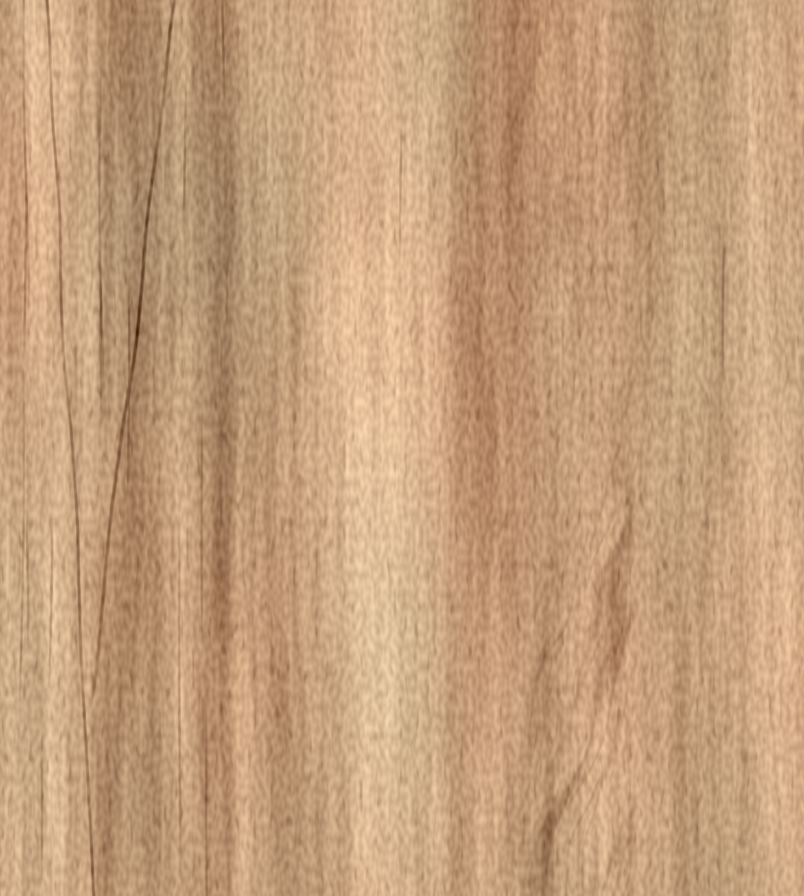
Give the GLSL for this texture, as a Shadertoy shader.

```glsl
#define WOOD_MEAN vec3(0.757, 0.612, 0.472)
#define TONE_AXIS vec3(1.0, 1.04, 0.94)
#define RED_SHIFT vec3(0.022, -0.012, -0.016)
#define BROAD_CONTRAST 0.105
#define STRIPE_CONTRAST 0.075
#define FIBRE_CONTRAST 0.075
#define FLECK_CONTRAST 0.115
#define PORE_DEPTH 0.075
#define FIGURE_DEPTH 0.17
#define CRACK_DEPTH 0.26
#define HAIRLINES 16
#define SEAM_X 0.708

float hash(vec2 c) {
    vec3 a = fract(c.xyx * vec3(0.1031, 0.1030, 0.0973));
    a += dot(a, a.yzx + 33.33);
    return fract((a.x + a.y) * a.z);
}

float cornerSlope(vec2 cell, vec2 offset) {
    float angle = 6.2832 * hash(cell);
    return dot(vec2(cos(angle), sin(angle)), offset);
}

// Gradient noise, about -0.7 to 0.7
float noise(vec2 p) {
    vec2 i = floor(p), f = p - i;
    vec2 s = f * f * f * (f * (f * 6.0 - 15.0) + 10.0);
    vec2 e = vec2(1.0, 0.0);
    float low = mix(cornerSlope(i, f), cornerSlope(i + e, f - e), s.x);
    float high = mix(cornerSlope(i + e.yx, f - e.yx), cornerSlope(i + 1.0, f - 1.0), s.x);
    return mix(low, high, s.y);
}

float fbm(vec2 p) {
    float sum = 0.0, amp = 1.0;
    for (int i = 0; i < 3; i++) {
        sum += amp * noise(p);
        p = p * vec2(2.1, 1.6) + 17.3;
        amp *= 0.55;
    }
    return sum;
}

float band(float x, float centre, float width) {
    float d = (x - centre) / width;
    return exp(-d * d);
}

float thinLine(float x, float centre, float width) {
    return 1.0 - smoothstep(0.2 * width, width + 0.5 / iResolution.y, abs(x - centre));
}

// Wide light and dark zones of the plank
float plankTone(float x, float y) {
    float tone = BROAD_CONTRAST * fbm(vec2(x * 11.0, y * 0.9 + 4.0));
    tone += 0.065 * band(x, 0.455, 0.055);
    tone += 0.04 * band(x, 0.06, 0.04) + 0.03 * smoothstep(0.8, 0.88, x);
    tone -= 0.06 * band(x, 0.15, 0.045);
    tone -= 0.11 * smoothstep(0.2, 0.255, x) * (1.0 - smoothstep(0.255, 0.272, x));
    tone -= 0.10 * band(x, 0.55 + 0.03 * (y - 0.5), 0.04) * smoothstep(0.1, 0.6, y);
    tone -= 0.09 * smoothstep(-0.004, 0.006, x - SEAM_X) * band(x, SEAM_X, 0.04) * smoothstep(0.6, 0.95, y);
    return tone;
}

// Slanted dark veins that stop at the seam
float figure(float x, float y) {
    float left = 0.57 + 0.10 * smoothstep(0.2, 0.6, y);
    float zone = smoothstep(left, left + 0.05, x) * (1.0 - smoothstep(0.52, 0.64, y));
    zone += 0.3 * smoothstep(0.54, 0.6, x) * smoothstep(0.55, 0.7, y);
    zone *= 1.0 - smoothstep(SEAM_X - 0.006, SEAM_X + 0.004, x);
    vec2 q = vec2((x - 0.25 * y) * 34.0, y * 4.5);
    q.x += 0.7 * noise(vec2(x * 14.0, y * 9.0));
    float veins = smoothstep(0.0, 0.5, fbm(q));
    float edges = 1.0 - smoothstep(0.0, 0.13, abs(noise(q * vec2(1.4, 1.0) + 9.0)));
    return zone * (0.75 * veins + 0.3 * edges);
}

// Two long leaning cracks and scattered short hairlines
float cracks(float x, float y) {
    float wobble = 0.007 * noise(vec2(3.7, y * 6.0));
    float wear = 0.65 + 0.6 * noise(vec2(x * 9.0, y * 13.0));
    float dark = thinLine(x, 0.052 + 0.055 * (1.0 - y) + wobble, 0.0022);
    dark += thinLine(x, 0.195 - 0.12 * (1.0 - y) - wobble, 0.0026) * smoothstep(0.21, 0.24, y);
    for (int i = 0; i < HAIRLINES; i++) {
        float id = float(i);
        float side = mod(id, 4.0) < 3.0 ? 0.25 : 0.85;
        float centre = side * hash(vec2(id, 5.0)) + 0.012 * noise(vec2(id * 3.1, y * 2.0));
        float reach = 0.08 + 0.22 * hash(vec2(id, 8.0));
        float span = 1.0 - smoothstep(0.4 * reach, reach, abs(y - hash(vec2(id, 2.0))));
        dark += 0.65 * span * thinLine(x, centre, 0.0018);
    }
    return min(dark, 1.0) * wear;
}

void mainImage(out vec4 fragColor, in vec2 fragCoord) {
    vec2 p = fragCoord / iResolution.y;
    float y = p.y;
    float x = p.x + 0.016 * noise(vec2(p.x * 4.0, y * 1.7));

    // Grain, from wide stripes down to single pores
    float leftSide = 1.0 - smoothstep(0.24, 0.28, x);
    float tone = plankTone(x, y);
    tone += STRIPE_CONTRAST * (0.8 + 0.6 * leftSide) * fbm(vec2(x * 42.0, y * 1.8));
    tone += FIBRE_CONTRAST * noise(vec2(x * 125.0, y * 7.0));
    tone += FLECK_CONTRAST * noise(vec2(p.x * 205.0, y * 88.0));
    tone -= PORE_DEPTH * smoothstep(0.2, 0.55, noise(vec2(p.x * 160.0, y * 42.0) + 31.0));
    tone -= FIGURE_DEPTH * figure(p.x, y);
    tone -= CRACK_DEPTH * cracks(p.x, y);

    // Redder and yellower zones
    float red = 1.6 * noise(vec2(x * 7.0, y * 2.0) + 50.0) + band(x, 0.56, 0.06) * smoothstep(0.2, 0.6, y);
    vec3 wood = WOOD_MEAN + 0.02 + tone * TONE_AXIS + red * RED_SHIFT;
    fragColor = vec4(clamp(wood, 0.0, 1.0), 1.0);
}
```
